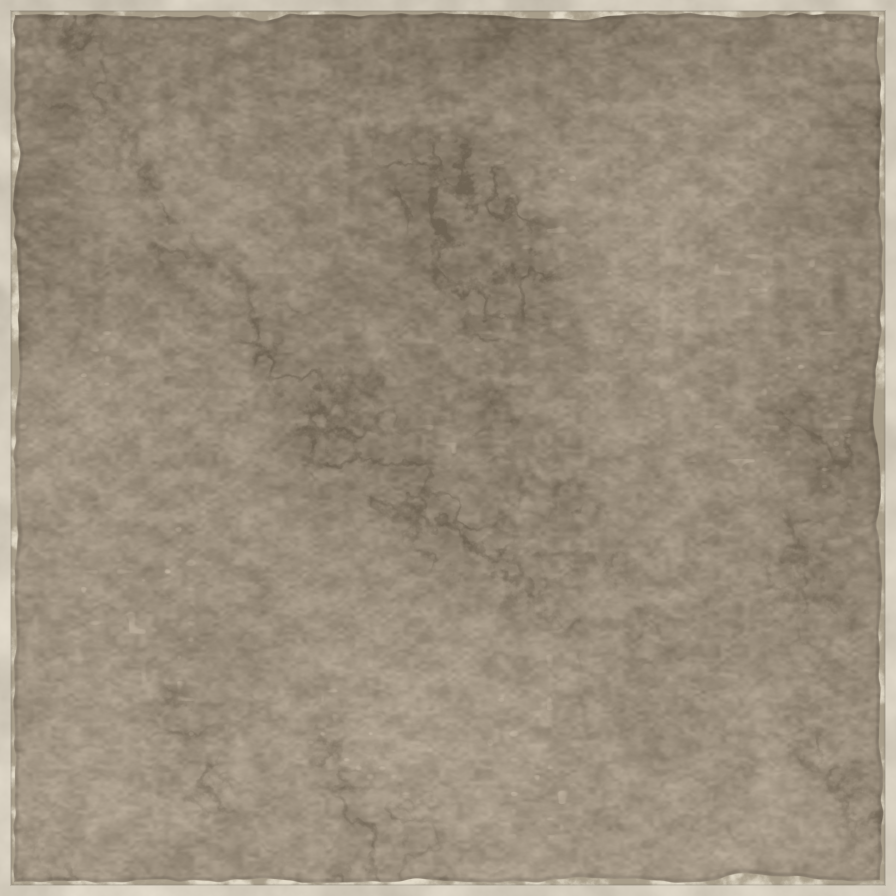
Write a Shadertoy shader that draws this texture.

```glsl
float hash(vec2 p) {
    return fract(sin(dot(p, vec2(127.1, 311.7))) * 43758.5453);
}

float noise(vec2 p) {
    vec2 i = floor(p), f = fract(p);
    f = f * f * (3.0 - 2.0 * f);
    return mix(mix(hash(i), hash(i + vec2(1, 0)), f.x),
               mix(hash(i + vec2(0, 1)), hash(i + vec2(1, 1)), f.x), f.y);
}

float fbm(vec2 p) {
    float sum = 0.0, amp = 0.516;
    for (int i = 0; i < 5; i++) {
        sum += amp * noise(p);
        p = mat2(0.8, 0.6, -0.6, 0.8) * p * 2.03 + 17.3;
        amp *= 0.5;
    }
    return sum;
}

// Fine grain, slightly wider than tall
float grain(vec2 p) {
    vec2 warped = p + 0.004 * (vec2(noise(p * 90.0), noise(p * 90.0 + 40.0)) - 0.5);
    return 0.85 * (fbm(warped * vec2(48, 66)) - 0.5)
         + 0.42 * (noise(warped * vec2(150, 215)) - 0.5);
}

// Dark broken veins gathered in diagonal patches
float stains(vec2 p) {
    vec2 slanted = vec2(dot(p, vec2(0.6, -0.8)), dot(p, vec2(0.8, 0.6)));
    float patches = smoothstep(0.53, 0.72, fbm(slanted * vec2(3.5, 8.0) + 5.0));
    float veins = 1.0 - smoothstep(0.0, 0.09, abs(fbm(p * 30.0) - 0.5));
    return patches * (0.3 + 0.7 * veins);
}

void mainImage(out vec4 fragColor, in vec2 fragCoord) {
    vec2 uv = fragCoord / iResolution.xy;
    vec2 border = min(uv, 1.0 - uv);
    float edge = min(border.x, border.y);

    // Stone tone: paler at the bottom, clouded and darker near the rim
    float tone = 0.79 - 0.42 * uv.y;
    tone += 0.8 * (fbm(uv * 4.0 + 2.0) - 0.5) + grain(uv);
    tone -= 0.2 * (1.0 - smoothstep(0.0, 0.16, edge));
    tone -= 0.6 * stains(uv);

    // Small pale flecks
    float flecks = smoothstep(0.82, 0.96, noise(uv * vec2(75, 105) + 9.0))
                 * smoothstep(0.55, 0.8, noise(uv * 10.0));
    tone += 0.4 * flecks;
    vec3 color = mix(vec3(0.51, 0.465, 0.40), vec3(0.69, 0.64, 0.57), clamp(tone, -0.4, 1.4));

    // Chipped lip with bright crumbs, strongest along the bottom
    float chips = 0.014 + 0.012 * pow(noise(uv * 17.0 + 3.0), 3.0) + 0.003 * noise(uv * 65.0);
    float lip = 1.0 - smoothstep(-0.001, 0.001, edge - chips);
    float crumbs = smoothstep(0.45, 0.8, fbm(uv * 45.0) + 0.2 * (1.0 - smoothstep(0.0, 0.03, uv.y)));
    color *= 1.0 - 0.1 * (1.0 - smoothstep(0.0, 0.004, abs(edge - chips - 0.002)));
    color = mix(color, mix(vec3(0.66, 0.62, 0.54), vec3(0.89, 0.86, 0.79), crumbs), lip);

    // Pale grout and the thin shadow line beside it
    float groutTone = 0.5 + 1.2 * (fbm(uv * 24.0 + 8.0) - 0.5) + 0.2 * (0.5 - uv.y);
    vec3 grout = mix(vec3(0.76, 0.73, 0.67), vec3(0.89, 0.86, 0.80), clamp(groutTone, 0.0, 1.0));
    color = mix(grout, color, smoothstep(0.011, 0.0135, edge));
    color *= 1.0 - 0.12 * (1.0 - smoothstep(0.0, 0.002, abs(edge - 0.0125)));

    fragColor = vec4(color, 1.0);
}
```
